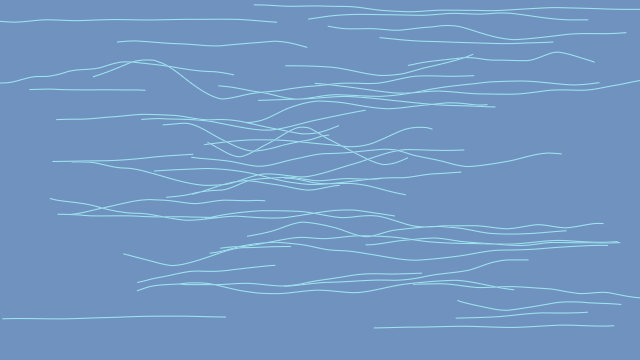
Write a WebGL 2 fragment shader that draws this pattern.

```glsl
#version 300 es
precision highp float;
// Thin pale wavy strands drifting sideways over a flat blue ground.

#define STRANDS 45
#define LINE_WIDTH 0.0030
#define LOWEST 0.085
#define HIGHEST 0.98
#define MIN_LENGTH 0.18
#define MAX_LENGTH 0.64
#define WAVE_RATE 4.2
#define MIN_SWAY 0.018
#define MAX_SWAY 0.062
#define KINK 0.25
#define GROUND vec3(0.437, 0.573, 0.749)
#define STRAND vec3(0.62, 0.885, 0.935)

uniform vec2 u_resolution;
out vec4 outColor;

float hash(vec2 p) {
    vec3 q = fract(vec3(p.xyx) * 0.1031);
    q += dot(q, q.yzx + 33.33);
    return fract((q.x + q.y) * q.z);
}

// Signed 1D noise; KINK leaves slight corners between the smooth bends.
float bend(float x, float seed) {
    float cell = floor(x);
    float t = fract(x);
    float ease = mix(t * t * (3.0 - 2.0 * t), t, KINK);
    float a = hash(vec2(cell + 50.0, seed));
    float b = hash(vec2(cell + 51.0, seed));
    return 2.0 * mix(a, b, ease) - 1.0;
}

// Height of a strand above its base line, with uneven bend spacing.
float sway(float x, float seed) {
    float phase = 20.0 * hash(vec2(seed, 7.0));
    float u = x * WAVE_RATE + phase + 0.35 * sin(3.1 * x + phase);
    return bend(u, seed) + 0.22 * bend(2.3 * u, seed + 90.0);
}

// Coverage of one strand at point p, in units of the canvas height.
float strand(vec2 p, float index, float aspect, float pixel) {
    float seed = index * 1.37 + 3.0;
    float rank = (index + hash(vec2(seed, 1.0))) / float(STRANDS);
    float base = mix(LOWEST, HIGHEST, rank);
    float size = mix(MIN_SWAY, MAX_SWAY, hash(vec2(seed, 2.0)));
    size *= smoothstep(-0.06, 0.16, min(base - LOWEST, HIGHEST - base));
    if (abs(p.y - base) > size * 1.3 + 0.02) return 0.0;

    // Horizontal extent; some strands run past the canvas edge.
    float span = mix(MIN_LENGTH, MAX_LENGTH, hash(vec2(seed, 3.0)));
    float start = mix(-0.05, 1.05 - span, hash(vec2(seed, 4.0)));
    float left = start * aspect;
    float right = (start + span) * aspect;
    float inside = min(p.x - left, right - p.x);
    if (inside < -pixel) return 0.0;

    // Distance to the curve, corrected for its slope.
    float dx = 0.002;
    float height = size * sway(p.x, seed);
    float slope = size * (sway(p.x + dx, seed) - sway(p.x - dx, seed)) / (2.0 * dx);
    float dist = abs(p.y - base - height) / sqrt(1.0 + slope * slope);
    float body = clamp((0.5 * LINE_WIDTH - dist) / pixel + 0.5, 0.0, 1.0);
    float ends = clamp(inside / pixel + 0.5, 0.0, 1.0);
    return body * ends * min(1.0, LINE_WIDTH / pixel);
}

void main() {
    float pixel = 1.0 / u_resolution.y;
    float aspect = u_resolution.x * pixel;
    vec2 p = gl_FragCoord.xy * pixel;

    float cover = 0.0;
    for (int i = 0; i < STRANDS; i++) {
        cover = max(cover, strand(p, float(i), aspect, pixel));
    }
    outColor = vec4(mix(GROUND, STRAND, cover), 1.0);
}
```
